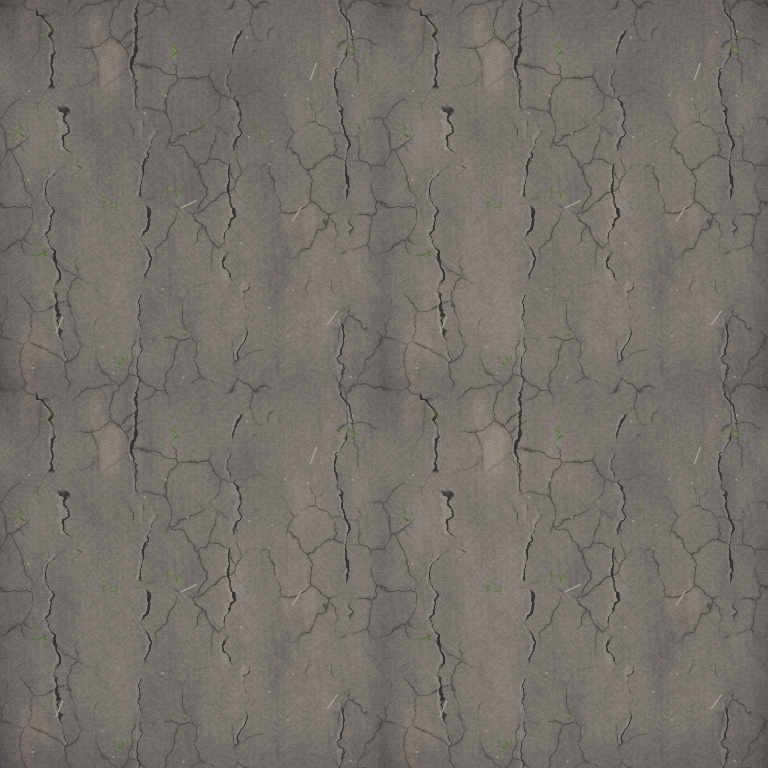
Give the GLSL for this texture, as a Shadertoy shader.

```glsl
// Dry grey-brown soil with ragged upright cracks, fine crazing, weeds and straw; tiles 2 by 2.

float hash(vec2 p) {
    return fract(sin(dot(p, vec2(127.1, 311.7))) * 43758.5453);
}

vec2 hash2(vec2 p) {
    return vec2(hash(p), hash(p + 57.3));
}

// Value noise that wraps after a whole number of cells
float noise(vec2 p, vec2 period) {
    vec2 i = floor(p), f = fract(p);
    f = f * f * (3.0 - 2.0 * f);
    vec2 a = mod(i, period), b = mod(i + 1.0, period);
    return mix(mix(hash(a), hash(vec2(b.x, a.y)), f.x),
               mix(hash(vec2(a.x, b.y)), hash(b), f.x), f.y);
}

float fbm(vec2 p, vec2 cells) {
    float sum = 0.0, weight = 0.5;
    for (int i = 0; i < 5; i++) {
        sum += weight * noise(p * cells, cells);
        cells *= 2.0;
        weight *= 0.5;
    }
    return sum / 0.96875;
}

// Distance to the nearest border between wrapped Voronoi cells
float cellBorder(vec2 p, vec2 cells) {
    p *= cells;
    vec2 i = floor(p), f = fract(p), nearest = vec2(8.0);
    for (int y = -1; y <= 1; y++)
    for (int x = -1; x <= 1; x++) {
        vec2 g = vec2(x, y);
        vec2 r = g + hash2(mod(i + g, cells)) - f;
        if (dot(r, r) < dot(nearest, nearest)) nearest = r;
    }
    float border = 8.0;
    for (int y = -2; y <= 2; y++)
    for (int x = -2; x <= 2; x++) {
        vec2 g = vec2(x, y);
        vec2 r = g + hash2(mod(i + g, cells)) - f;
        vec2 d = r - nearest;
        if (dot(d, d) > 1e-4) border = min(border, dot(0.5 * (nearest + r), normalize(d)));
    }
    return border / cells.x;
}

float cover(float d, float halfWidth, float px) {
    return 1.0 - smoothstep(halfWidth - 0.5 * px, halfWidth + 0.5 * px, d);
}

// Slanted upright cracks: x is the dark gap, y the pale lip beside it
vec2 uprightCracks(vec2 p, float px) {
    vec2 result = vec2(0.0);
    for (int k = 0; k < 8; k++) {
        float column = float(k / 2), row = float(k % 2);
        vec2 rnd = hash2(vec2(column + 3.0, row + 11.0));
        float t = fract(0.5 * row + 0.13 * column + 0.1 * rnd.y - p.y) / 0.53;
        float taper = sin(3.14159 * min(t, 1.0));
        float path = (column + 0.42) / 4.0 + 0.03 * rnd.x
                   + mix(-0.03, 0.09, hash(vec2(column, 5.0))) * t
                   + 0.07 * (fbm(vec2(column / 4.0, p.y), vec2(4.0, 9.0)) - 0.5);
        float side = fract(p.x - path + 0.5) - 0.5;
        float halfWidth = 0.0005 + 0.0055 * taper * noise(p * vec2(8.0, 30.0), vec2(8.0, 30.0));
        float present = smoothstep(0.0, 0.2, taper)
                      * smoothstep(0.2, 0.45, noise(p * vec2(5.0, 19.0), vec2(5.0, 19.0)));
        result.x = max(result.x, present * cover(abs(side), halfWidth, px));
        result.y = max(result.y, present * cover(abs(side + 0.007), 0.004, 0.006));
    }
    return result;
}

void mainImage(out vec4 fragColor, in vec2 fragCoord) {
    vec2 uv = fragCoord / iResolution.xy;
    vec2 p = uv * 2.0;
    float px = 2.0 / iResolution.y;

    // Mottled ground: broad stains, upright smears and grain
    float stain = fbm(uv, vec2(3.0));
    float mottle = fbm(p, vec2(7.0, 5.0));
    float smear = fbm(p, vec2(18.0, 6.0));
    float grain = noise(p * 230.0, vec2(230.0));
    float tone = 0.53 + 0.8 * (stain - 0.5) + 0.75 * (mottle - 0.5)
               + 0.6 * (smear - 0.5) + 0.45 * (grain - 0.5);
    vec3 color = mix(vec3(0.40, 0.38, 0.37), vec3(0.55, 0.52, 0.49), tone);
    color += vec3(0.05, 0.035, 0.025) * smoothstep(0.62, 0.78, fbm(p + 0.37, vec2(9.0, 5.0)));

    // Cracks follow a ragged warp of the ground
    vec2 warp = vec2(fbm(p, vec2(16.0)), fbm(p + 0.43, vec2(16.0))) - 0.5;
    vec2 q = p + 0.06 * warp;
    float border = cellBorder(q, vec2(11.0, 9.0));
    float broken = smoothstep(0.42, 0.6, fbm(p + 0.71, vec2(8.0)));
    vec2 upright = uprightCracks(q, px);
    color *= 1.0 - 0.07 * broken * cover(border, 0.004, 0.008);
    color = mix(color, vec3(0.25, 0.23, 0.22), 0.65 * broken * cover(border, 0.0013, px));
    color += 0.05 * upright.y;
    color = mix(color, vec3(0.19, 0.175, 0.165), 0.9 * upright.x);

    // Small weeds in loose tufts
    vec2 id = mod(floor(p * 5.0), 5.0);
    vec2 local = (fract(p * 5.0) - mix(vec2(0.25), vec2(0.75), hash2(id + 20.0))) / 5.0;
    float leaf = smoothstep(0.58, 0.72, noise(p * 110.0, vec2(110.0)));
    float tuft = step(0.55, hash(id + 31.0)) * (1.0 - smoothstep(0.008, 0.032, length(local)));
    color = mix(color, mix(vec3(0.29, 0.38, 0.20), vec3(0.52, 0.56, 0.40), grain), 0.8 * leaf * tuft);

    // Stray straws
    id = mod(floor(p * 3.0), 3.0);
    local = (fract(p * 3.0) - mix(vec2(0.3), vec2(0.7), hash2(id + 40.0))) / 3.0;
    float angle = 0.3 + 1.2 * hash(id + 47.0);
    vec2 along = vec2(cos(angle), sin(angle));
    float straw = length(local - along * clamp(dot(local, along), -0.022, 0.022));
    color = mix(color, vec3(0.68, 0.66, 0.60), 0.8 * step(0.6, hash(id + 53.0)) * cover(straw, 0.0018, px));

    // Pale grit
    id = mod(floor(p * 18.0), 18.0);
    local = (fract(p * 18.0) - mix(vec2(0.2), vec2(0.8), hash2(id + 60.0))) / 18.0;
    float grit = step(0.93, hash(id + 71.0)) * cover(length(local), 0.003, px);
    color = mix(color, vec3(0.66, 0.64, 0.60), 0.7 * grit);

    fragColor = vec4(color, 1.0);
}
```
